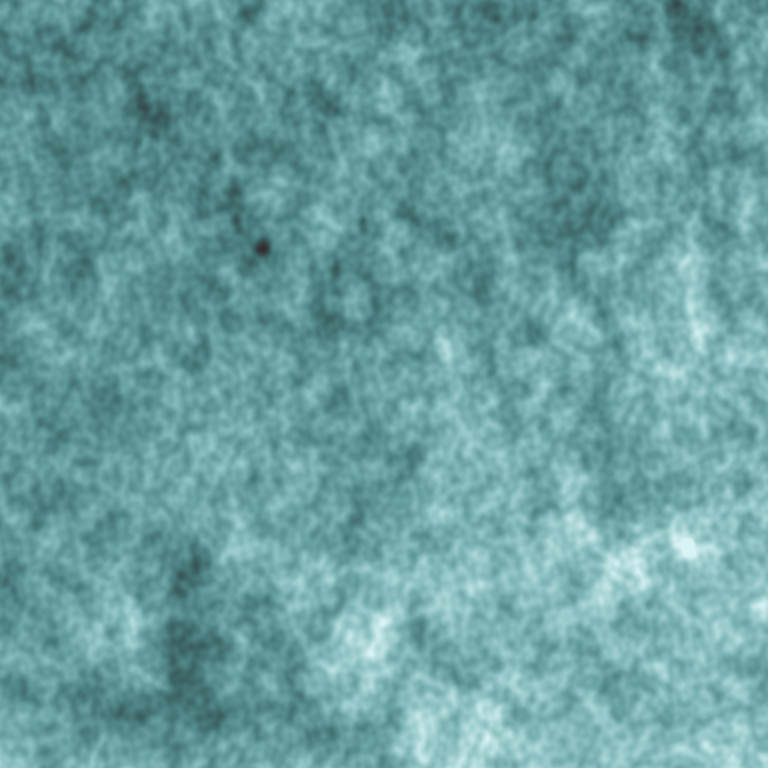
Give the GLSL for this texture, as a WebGL 2 fragment shader.

```glsl
#version 300 es
precision highp float;
// Mottled teal surface: soft layered gradient noise over a diagonal light falloff,
// with pale clouds low on the right, dim stains low on the left, faint upright
// creases near the top and a few small dark specks.

#define BASE_TONE 0.565
#define LIGHT_GAIN 0.17
#define CLOUD_FREQ 4.0
#define CLOUD_GAIN 0.125
#define GRAIN_FREQ 23.0
#define GRAIN_GAIN 0.15
#define PALE_GAIN 0.13
#define CREASE_GAIN 0.05
#define FOLD_GAIN 0.1
#define STAIN_GAIN 0.14
#define SPECK_GAIN 0.36
#define SPECK_COUNT 5

uniform vec2 u_resolution;
out vec4 fragColor;

// Integer hash of a lattice cell, two values in 0..1
vec2 hash2(vec2 cell) {
    uvec2 h = uvec2(ivec2(cell)) * 1664525u + 1013904223u;
    h.x += h.y * 1664525u;
    h.y += h.x * 1664525u;
    h ^= h >> 16u;
    h.x += h.y * 1664525u;
    h.y += h.x * 1664525u;
    h ^= h >> 16u;
    return vec2(h >> 8u) / 16777216.0;
}

float cornerSlope(vec2 cell, vec2 offset) {
    float angle = 6.2831853 * hash2(cell).x;
    return dot(vec2(cos(angle), sin(angle)), offset);
}

// Gradient noise, roughly -0.7..0.7
float noise(vec2 x) {
    vec2 c = floor(x), f = x - c;
    vec2 w = f * f * f * (f * (f * 6.0 - 15.0) + 10.0);
    vec2 e = vec2(1.0, 0.0);
    float low = mix(cornerSlope(c, f), cornerSlope(c + e, f - e), w.x);
    float high = mix(cornerSlope(c + e.yx, f - e.yx), cornerSlope(c + e.xx, f - e.xx), w.x);
    return mix(low, high, w.y);
}

// Sum of turned octaves
float layers(vec2 x, int count, float gain) {
    mat2 turn = mat2(0.8, 0.6, -0.6, 0.8);
    float sum = 0.0, amp = 1.0;
    for (int i = 0; i < count; i++) {
        sum += amp * noise(x);
        x = turn * x * 1.87 + 17.3;
        amp *= gain;
    }
    return sum;
}

// Soft band around the segment a-b, 1 on the axis
float softBand(vec2 p, vec2 a, vec2 b, float width) {
    vec2 d = b - a;
    float t = clamp(dot(p - a, d) / dot(d, d), 0.0, 1.0);
    float r = length(p - a - d * t) / width;
    return exp(-r * r);
}

// Small ragged dark dots scattered over the upper middle
float specks(vec2 p) {
    float dark = 0.0;
    for (int i = 0; i < SPECK_COUNT; i++) {
        vec2 place = vec2(0.25, 0.53) + vec2(0.3, 0.43) * hash2(vec2(i, 41));
        float size = mix(0.008, 0.014, hash2(vec2(i, 97)).x);
        float r = length((p - place) * vec2(1.0, 0.85)) / size;
        dark = max(dark, exp(-r * r) * mix(0.4, 1.0, hash2(vec2(i, 63)).y));
    }
    return dark;
}

// Teal ramp from a single tone value
vec3 teal(float tone) {
    float d = tone - 0.61;
    return vec3(0.39 + 0.95 * d + 1.2 * d * d, tone, tone + 0.006);
}

void main() {
    vec2 p = gl_FragCoord.xy / u_resolution;
    vec2 bend = vec2(noise(p * 7.0 + 3.1), noise(p * 7.0 + 51.7));
    vec2 ragged = vec2(noise(p * 38.0 + 9.4), noise(p * 38.0 + 77.2));
    vec2 q = p + 0.02 * bend;
    float upper = smoothstep(0.3, 0.8, p.y);

    // Broad light and clouds
    float tone = BASE_TONE + LIGHT_GAIN * smoothstep(-0.7, 0.7, 0.6 * p.x - p.y);
    tone += CLOUD_GAIN * layers(q * CLOUD_FREQ + 5.3, 3, 0.85);

    // Fine mottling, plus faint upright strands toward the top
    tone += GRAIN_GAIN * layers(p * vec2(1.08, 0.95) * GRAIN_FREQ + 0.2 * bend, 3, 0.9);
    tone += 0.08 * upper * noise(q * vec2(38.0, 15.0) + 8.6);

    // Pale patches along the bright side
    float side = smoothstep(-0.25, 0.65, p.x - p.y);
    float patches = layers(q * 6.0 + 23.9, 3, 0.6);
    tone += PALE_GAIN * side * smoothstep(0.0, 0.45, patches);

    // Thin creases and one long slanting fold
    float ridge = abs(noise(q * vec2(9.0, 3.5) + 31.2));
    float crease = (1.0 - smoothstep(0.0, 0.09, ridge)) * upper;
    crease *= smoothstep(-0.15, 0.25, noise(p * 5.0 + 12.6));
    tone -= CREASE_GAIN * crease;
    tone -= FOLD_GAIN * softBand(q, vec2(0.47, 0.78), vec2(0.70, 0.57), 0.014);

    // Dim stains
    vec2 s = q + 0.008 * ragged;
    float stain = softBand(s, vec2(0.235, 0.26), vec2(0.25, 0.08), 0.036);
    stain = max(stain, softBand(s, vec2(0.03, 0.09), vec2(0.46, 0.05), 0.036));
    tone -= STAIN_GAIN * stain;

    tone -= SPECK_GAIN * specks(p + 0.005 * ragged);
    fragColor = vec4(clamp(teal(clamp(tone, 0.12, 0.95)), 0.0, 1.0), 1.0);
}
```
